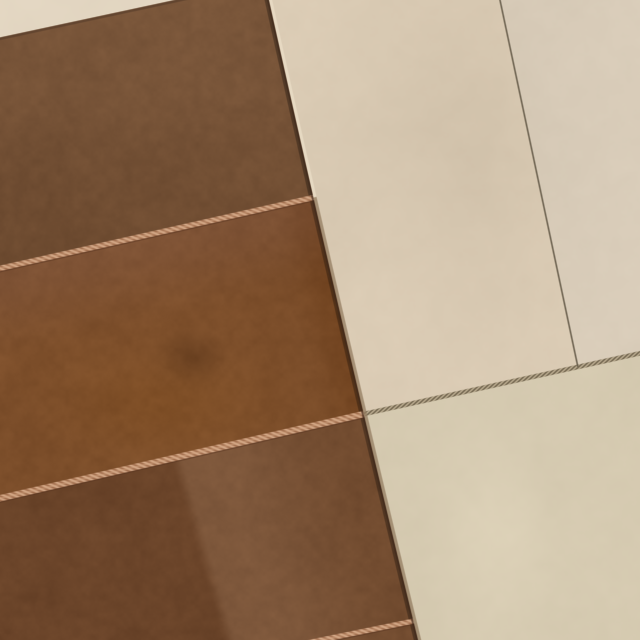
A three.js fragment shader for this texture:

```glsl
// Tilted brown and cream floor tiles meeting along a leaning seam.
// Signed offsets to sloped lines choose each tile and draw its grout;
// value noise adds mottling, and soft spots add stains and shading.
varying vec2 vUv;

float hash(vec2 p) {
  vec3 q = fract(vec3(p.xyx) * 0.1031);
  q += dot(q, q.yzx + 33.33);
  return fract((q.x + q.y) * q.z);
}

float noise(vec2 p) {
  vec2 cell = floor(p), f = fract(p);
  f = f * f * (3.0 - 2.0 * f);
  return mix(mix(hash(cell), hash(cell + vec2(1.0, 0.0)), f.x),
             mix(hash(cell + vec2(0.0, 1.0)), hash(cell + 1.0), f.x), f.y);
}

float mottle(vec2 p) {
  float sum = 0.0, gain = 0.5;
  for (int i = 0; i < 4; i++) {
    sum += gain * noise(p);
    p = p * 2.03 + 7.1;
    gain *= 0.5;
  }
  return sum - 0.47;
}

float stroke(float d, float halfWidth) {
  return 1.0 - smoothstep(halfWidth - 0.0014, halfWidth + 0.0014, abs(d));
}

float side(float d) {
  return smoothstep(-0.0015, 0.0015, d);
}

float spot(vec2 p, vec2 center, vec2 size) {
  vec2 q = (p - center) / size;
  return exp(-dot(q, q));
}

// Pale twisted joint with a shaded lower lip
vec3 paleJoint(vec3 base, float d, float along, float halfWidth) {
  float twist = 0.5 + 0.5 * cos(6.2832 * (along * 95.0 + d * 150.0));
  base = mix(base, vec3(0.34, 0.20, 0.12), 0.5 * stroke(d + halfWidth, 0.002));
  vec3 joint = mix(vec3(0.67, 0.47, 0.34), vec3(0.86, 0.69, 0.56), twist);
  joint = mix(joint, vec3(0.85, 0.67, 0.53), 0.5 * stroke(d, 0.0012));
  return mix(base, joint, 0.9 * stroke(d, halfWidth));
}

void main() {
  vec2 p = vUv;
  float drop = 1.0 - p.y;

  // Offsets: positive is right of seams and above joints
  float seam = (p.x - 0.4206 - 0.222 * drop - 0.011 * drop * drop) * 0.974;
  float rightSeam = (p.x - 0.7812 - 0.2124 * drop) * 0.978;
  float topEdge = (p.y - 0.9414 - 0.2143 * p.x) * 0.978;
  float upperJoint = (p.y - 0.5807 - 0.226 * p.x) * 0.975;
  float longJoint = (p.y - 0.2214 - 0.2317 * p.x
                     + 0.0118 * max(p.x - 0.5677, 0.0)) * 0.974;
  float lowJoint = (p.y + 0.1028 - 0.205 * p.x) * 0.98;
  float shade = p.x - 0.2773 - 0.291 * (0.2773 - p.y);

  // Brown tiles
  vec3 top = mix(vec3(0.425, 0.29, 0.185), vec3(0.475, 0.335, 0.225),
                 smoothstep(0.55, 1.0, p.y + 0.1 * p.x));
  vec3 middle = mix(vec3(0.485, 0.305, 0.165), vec3(0.49, 0.32, 0.205),
                    smoothstep(-0.15, 0.0, upperJoint));
  middle -= vec3(0.07, 0.05, 0.03) * spot(p, vec2(0.3, 0.44), vec2(0.04, 0.03));
  middle += vec3(0.02, 0.01, -0.01) * spot(p, vec2(0.25, 0.37), vec2(0.15, 0.08));
  middle -= 0.035 * smoothstep(-0.08, 0.0, seam);
  vec3 bottom = mix(vec3(0.415, 0.265, 0.16), vec3(0.49, 0.34, 0.23),
                    smoothstep(-0.012, 0.012, shade));
  bottom -= 0.045 * smoothstep(0.06, 0.28, shade);
  vec3 brown = mix(bottom, middle, side(longJoint));
  brown = mix(brown, top, side(upperJoint));
  brown += vec3(1.0, 0.8, 0.6) * (0.045 * mottle(p * 14.0) + 0.05 * mottle(p * 75.0));

  // Brown tile borders and pale joints
  brown *= 1.0 - 0.3 * stroke(seam + 0.004, 0.003);
  brown = paleJoint(brown, upperJoint, p.x, 0.0042);
  brown = paleJoint(brown, longJoint, p.x, 0.005);
  brown = mix(brown, paleJoint(brown, lowJoint, p.x, 0.004), side(p.x - 0.48));

  // Cream tiles
  vec3 cream = mix(vec3(0.835, 0.79, 0.69), vec3(0.855, 0.795, 0.705), side(longJoint));
  cream = mix(cream, vec3(0.85, 0.80, 0.725), side(rightSeam) * side(longJoint));
  cream += 0.025 * spot(p, vec2(0.78, 0.18), vec2(0.08, 0.12));
  cream -= 0.03 * spot(p, vec2(0.7, 0.78), vec2(0.17, 0.2));
  cream += 0.03 * mottle(p * 8.0) + 0.014 * mottle(p * 50.0);

  // Grey joints between cream tiles
  float hatch = 0.5 + 0.5 * cos(6.2832 * (p.x * 110.0 - longJoint * 160.0));
  vec3 greyJoint = mix(vec3(0.43, 0.38, 0.29), vec3(0.69, 0.63, 0.52), hatch);
  cream = mix(cream, greyJoint, 0.9 * stroke(longJoint, 0.0036));
  cream = mix(cream, vec3(0.38, 0.34, 0.27),
              0.85 * stroke(rightSeam, 0.0013) * side(longJoint));

  // Join both halves along the leaning seam
  vec3 color = mix(brown, cream, side(seam));
  vec3 seamTint = mix(vec3(0.58, 0.49, 0.38), vec3(0.92, 0.87, 0.78), side(upperJoint));
  color = mix(color, seamTint, 0.75 * stroke(seam - 0.002, 0.0025));
  color = mix(color, vec3(0.24, 0.16, 0.11), 0.65 * stroke(seam + 0.002, 0.0015));

  // Pale strip past the top edge of the brown tiles
  float strip = side(topEdge) * side(-seam);
  color = mix(color, vec3(0.89, 0.84, 0.76) + 0.02 * mottle(p * 20.0), strip);
  color = mix(color, vec3(0.33, 0.23, 0.16),
              0.6 * stroke(topEdge + 0.002, 0.002) * side(-seam));

  gl_FragColor = vec4(color, 1.0);
}
```
